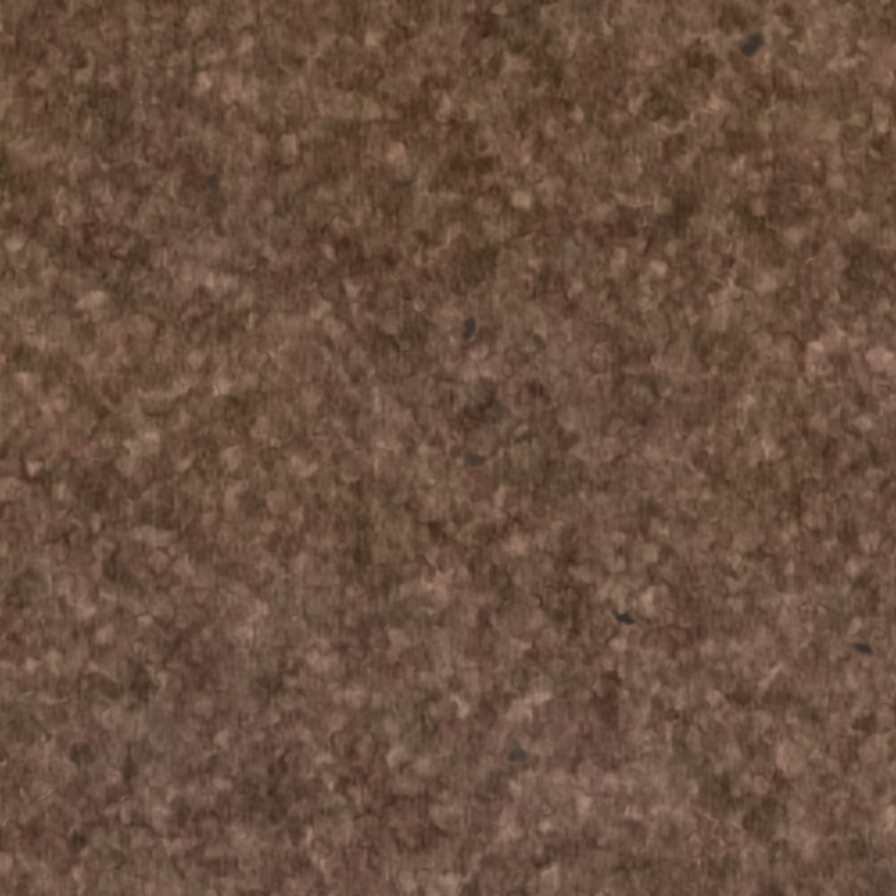
Give the GLSL for this texture, as a Shadertoy shader.

```glsl
float hash(vec2 p) {
    return fract(sin(dot(p, vec2(127.1, 311.7))) * 43758.5453);
}

// Value noise centred on zero
float noise(vec2 p) {
    vec2 i = floor(p), f = fract(p);
    f = f * f * (3.0 - 2.0 * f);
    float low = mix(hash(i), hash(i + vec2(1, 0)), f.x);
    float high = mix(hash(i + vec2(0, 1)), hash(i + vec2(1, 1)), f.x);
    return mix(low, high, f.y) - 0.5;
}

// Soft rounded grains, one per jittered cell; share is the fraction of filled cells
float grains(vec2 p, float share, float radius, float softness) {
    vec2 cell = floor(p);
    float cover = 0.0;
    for (int y = -1; y <= 1; y++) {
        for (int x = -1; x <= 1; x++) {
            vec2 id = cell + vec2(x, y);
            vec2 centre = id + 0.1 + 0.8 * vec2(hash(id + 17.3), hash(id + 41.9));
            vec2 d = p - centre;
            d.x *= mix(0.8, 1.4, hash(id + 73.1));
            float size = radius * mix(0.7, 1.3, hash(id + 5.7));
            float strength = mix(0.35, 1.0, hash(id + 29.4)) * step(hash(id + 91.2), share);
            float disc = 1.0 - smoothstep(size * (1.0 - softness), size * (1.0 + softness), length(d));
            cover = max(cover, strength * disc);
        }
    }
    return cover;
}

void mainImage(out vec4 fragColor, in vec2 fragCoord) {
    vec2 uv = fragCoord / iResolution.y;
    mat2 turn = mat2(0.8, 0.6, -0.6, 0.8);
    vec2 warp = vec2(noise(uv * 85.0 + 3.0), noise(uv * 85.0 + 57.0));
    vec2 p = uv + 0.012 * warp;

    // Mottled ground from broad clouds down to small blotches
    float tone = 0.05 * noise(turn * uv * 9.0 + 11.0);
    tone += 0.07 * noise(turn * p * 26.0 + 23.0);
    tone += 0.11 * noise(p * 55.0 + 37.0);
    tone += 0.10 * noise(turn * p * 105.0 + 71.0);

    // Fine upright fibres
    tone += 0.085 * noise(uv * vec2(250.0, 85.0) + 13.0);
    tone += 0.05 * noise(turn * uv * 230.0 + 131.0);

    // Pale grains in two sizes
    tone += 0.12 * grains(p * 37.0, 0.4, 0.36, 0.6);
    tone += 0.09 * grains(turn * p * 62.0 + 19.0, 0.35, 0.36, 0.6);

    vec3 brown = vec3(0.402, 0.300, 0.237);
    vec3 color = brown + tone * vec3(1.0, 0.9, 0.86);

    // Rosy and olive drift, greyer towards the bottom
    color += noise(p * 32.0 + 207.0) * vec3(0.022, -0.012, 0.006);
    color += noise(uv * 7.0 + 83.0) * vec3(0.0, 0.004, 0.02);
    color += (0.5 - uv.y) * vec3(0.012, 0.018, 0.036);

    // Dull shadows and sparse dark specks
    color *= 1.0 - 0.22 * grains(turn * p * 15.0 + 45.0, 0.15, 0.24, 0.7);
    float speck = grains(p * 9.0 + 6.0, 0.16, 0.09, 0.5);
    color = mix(color, vec3(0.19, 0.165, 0.155), 0.85 * speck);

    fragColor = vec4(color, 1.0);
}
```
